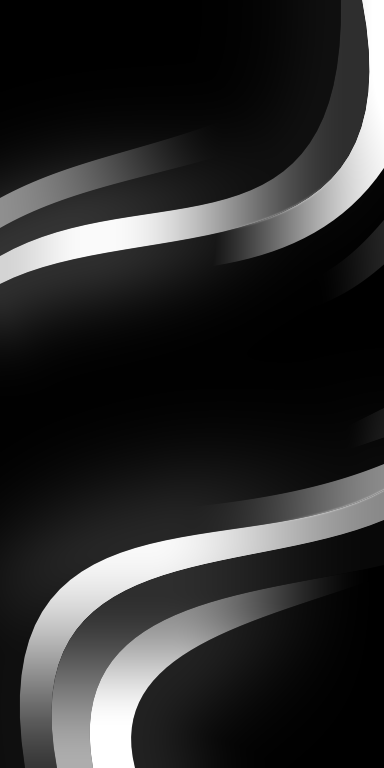
This background is drawn by a WebGL 2 fragment shader. Its source:

```glsl
#version 300 es
precision highp float;
// Glossy monochrome ribbons sweeping in two S-shaped waves over black.
uniform vec2 u_resolution;
out vec4 fragColor;

// Signed distance to a cubic Bezier; positive below or right of it.
float edge(vec2 p, vec2 a, vec2 b, vec2 c, vec2 d) {
  const int STEPS = 32;
  vec2 from = a;
  float nearest = 1e9, side = 1.0;
  for (int i = 1; i <= STEPS; i++) {
    float t = float(i) / float(STEPS), s = 1.0 - t;
    vec2 to = s * s * s * a + 3.0 * s * s * t * b + 3.0 * s * t * t * c + t * t * t * d;
    vec2 dir = to - from, q = p - from;
    vec2 gap = q - dir * clamp(dot(q, dir) / dot(dir, dir), 0.0, 1.0);
    float dist2 = dot(gap, gap);
    if (dist2 < nearest) {
      nearest = dist2;
      side = dir.x * q.y - dir.y * q.x;
    }
    from = to;
  }
  return side < 0.0 ? -sqrt(nearest) : sqrt(nearest);
}

// Antialiased coverage of the positive side of an edge.
float cover(float d) {
  float soft = 240.0 / u_resolution.x;
  return smoothstep(-soft, soft, d);
}

float band(float top, float bottom) {
  return cover(top) * (1.0 - cover(bottom));
}

float glow(float d, float width) {
  return exp(-d * d / (width * width));
}

// Lay a ribbon of the given tone without darkening what is beneath.
float paint(float base, float tone, float mask) {
  return mix(base, max(base, tone), mask);
}

void main() {
  // The canvas spans 384 x 768 units, y pointing down.
  vec2 uv = gl_FragCoord.xy / u_resolution;
  vec2 p = vec2(uv.x, 1.0 - uv.y) * vec2(384.0, 768.0);
  float x = p.x, y = p.y;

  // Edges of the upper wave.
  float crest = edge(p, vec2(0, 256), vec2(145, 173), vec2(345, 272), vec2(341, 0));
  float fold = edge(p, vec2(0, 284), vec2(140, 212), vec2(418, 288), vec2(362, 0));
  float hem = edge(p, vec2(100, 274), vec2(240, 272), vec2(370, 255), vec2(420, 90));
  float wispTop = edge(p, vec2(0, 198), vec2(70, 160), vec2(140, 152), vec2(230, 118));
  float wispLow = edge(p, vec2(0, 228), vec2(70, 188), vec2(150, 178), vec2(240, 150));
  float tailTop = edge(p, vec2(300, 285), vec2(340, 268), vec2(365, 245), vec2(400, 200));
  float tailLow = edge(p, vec2(310, 308), vec2(350, 295), vec2(375, 273), vec2(400, 250));

  // Edges of the lower wave.
  float veil = edge(p, vec2(160, 510), vec2(250, 502), vec2(320, 490), vec2(384, 464));
  float mainTop = edge(p, vec2(25, 768), vec2(-21, 475), vec2(245, 567), vec2(384, 490));
  float mainLow = edge(p, vec2(57, 768), vec2(13, 537), vec2(240, 580), vec2(384, 520));
  float innerTop = edge(p, vec2(93, 768), vec2(63, 599), vec2(245, 597), vec2(384, 565));
  float innerLow = edge(p, vec2(135, 768), vec2(105, 650), vec2(255, 622), vec2(384, 576));

  // Soft light spilling from the ribbons.
  float light = 0.2 * glow(crest, 70.0) * (1.0 - cover(crest))
      * mix(1.0, 0.3, smoothstep(60.0, 280.0, x));
  light += 0.18 * glow(fold, 60.0) * cover(fold) * (1.0 - 0.85 * smoothstep(90.0, 320.0, x));
  light += 0.15 * glow(mainTop, 80.0) * (1.0 - cover(mainTop))
      * mix(1.0, 0.4, smoothstep(540.0, 660.0, y)) * mix(1.0, 0.3, smoothstep(160.0, 360.0, x));
  light += 0.13 * glow(innerLow, 80.0) * cover(innerLow) * (1.0 - smoothstep(180.0, 384.0, x));

  // Faint tails at the right border.
  light += 0.15 * band(tailTop, tailLow) * smoothstep(315.0, 400.0, x);
  light += 0.08 * smoothstep(345.0, 390.0, x) * band(y - 600.0 + x * 0.5, y - 568.0 + x * 0.34);

  // Upper ribbons.
  light = mix(light, 0.57, band(wispTop, wispLow) * (1.0 - smoothstep(-20.0, 225.0, x)));
  float sheen = 1.06 * smoothstep(150.0, 410.0, x) - 0.08 * smoothstep(60.0, 200.0, y);
  light = paint(light, sheen, band(fold, hem));
  sheen = mix(0.83, 0.98, smoothstep(0.0, 85.0, x)) - 0.8 * smoothstep(110.0, 350.0, x);
  light = paint(light, sheen, band(crest, fold));

  // Lower ribbons, from the back veil to the bright inner curl.
  light = mix(light, 0.55, band(veil, mainTop) * smoothstep(185.0, 400.0, x));
  sheen = 0.98 - 0.45 * smoothstep(150.0, 400.0, x) - 0.8 * smoothstep(540.0, 800.0, y);
  light = paint(light, sheen, band(mainTop, mainLow));
  sheen = 0.18 - 0.15 * smoothstep(160.0, 380.0, x) + 0.5 * smoothstep(590.0, 768.0, y);
  light = paint(light, sheen, band(mainLow, innerTop));
  sheen = 0.55 - 0.55 * smoothstep(170.0, 375.0, x) + 0.45 * smoothstep(600.0, 730.0, y);
  light = paint(light, sheen, band(innerTop, innerLow));

  // Thin highlights where ribbons overlap.
  light += 0.15 * glow(fold, 1.2) * smoothstep(225.0, 270.0, x) * (1.0 - smoothstep(290.0, 350.0, x));
  light += 0.15 * glow(mainTop, 1.2) * smoothstep(260.0, 340.0, x);

  fragColor = vec4(vec3(clamp(light, 0.0, 1.0)), 1.0);
}
```
